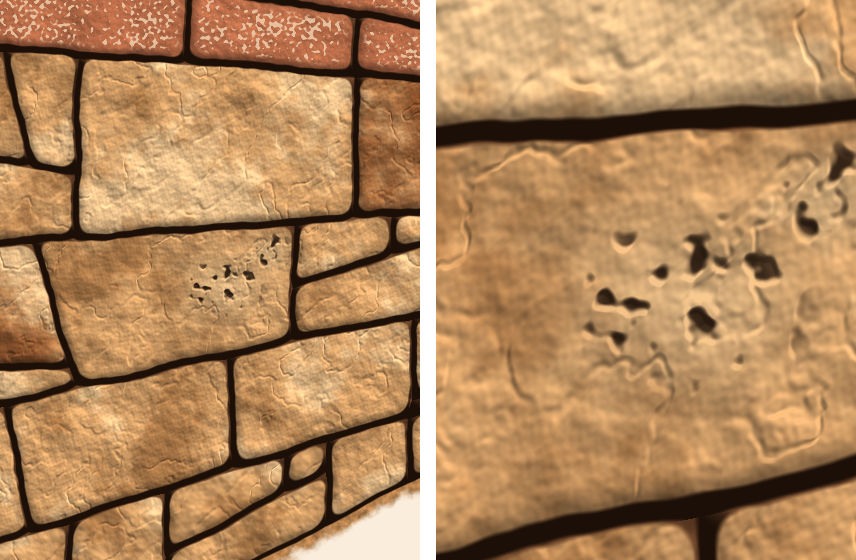
Left, the full canvas; right, a detail of the centre.
Reproduce this texture procedurally as a Shadertoy shader.

```glsl
const vec3 SAND = vec3(0.80, 0.60, 0.39);
const vec3 PALE = vec3(0.89, 0.73, 0.53);
const vec3 OCHRE = vec3(0.64, 0.45, 0.27);
const vec3 RUST = vec3(0.47, 0.25, 0.12);
const vec3 MORTAR = vec3(0.40, 0.25, 0.15);
const vec3 SHADOW = vec3(0.11, 0.06, 0.03);
const vec3 CLAY = vec3(0.72, 0.42, 0.28);
const vec3 CREAM = vec3(0.98, 0.93, 0.86);
const vec2 TO_LIGHT = vec2(0.45, 0.89);
const int STONE = 0, BRICK = 1, GROUND = 2;

struct Block { float edge; float id; float rust; int kind; };

vec2 hash2(vec2 p) {
    p = vec2(dot(p, vec2(127.1, 311.7)), dot(p, vec2(269.5, 183.3)));
    return fract(sin(p) * 43758.5) * 2.0 - 1.0;
}

float gradientNoise(vec2 p) {
    vec2 i = floor(p), f = fract(p), e = vec2(0, 1);
    vec2 u = f * f * f * (f * (f * 6.0 - 15.0) + 10.0);
    return mix(mix(dot(hash2(i), f), dot(hash2(i + e.yx), f - e.yx), u.x),
               mix(dot(hash2(i + e), f - e), dot(hash2(i + e.yy), f - e.yy), u.x), u.y);
}

float fbm(vec2 p) {
    float sum = 0.0, amp = 0.6;
    for (int i = 0; i < 5; i++) {
        sum += amp * gradientNoise(p);
        p = mat2(1.6, 1.2, -1.2, 1.6) * p + 3.7;
        amp *= 0.5;
    }
    return sum;
}

float smoothMin(float a, float b, float k) {
    float h = max(k - abs(a - b), 0.0) / k;
    return min(a, b) - h * h * k * 0.25;
}

// Signed distances to bed joints and upright joints
float bed(vec2 p, float height, float slope) {
    return (p.y - height - slope * p.x) / length(vec2(1.0, slope));
}
float upright(vec2 p, float x, float lean) {
    return (p.x - x - lean * p.y) / length(vec2(1.0, lean));
}

// Cuts a block along a joint; true on the upper or right side
bool cut(inout Block b, float d) {
    b.edge = smoothMin(b.edge, abs(d), 0.024);
    b.id = 2.0 * b.id + step(0.0, d);
    return d > 0.0;
}

// Wall built by repeated cuts, course by course
Block layWall(vec2 p) {
    Block b = Block(1.0, 1.0, 0.0, STONE);
    p += 0.010 * vec2(gradientNoise(p * 8.0), gradientNoise(p * 8.0 + 9.0));
    p += 0.003 * gradientNoise(p * 40.0);
    if (cut(b, bed(p, 0.917, -0.078))) {
        b.kind = BRICK;
        if (!cut(b, bed(p, 1.083, -0.17)) && cut(b, upright(p, 0.336, 0.0)))
            cut(b, upright(p, 0.635, 0.0));
    } else if (cut(b, bed(p, 0.566, 0.073))) {
        if (!cut(b, upright(p, 0.115, 0.03))) {
            if (cut(b, bed(p, 0.7135, -0.15))) cut(b, upright(p, 0.246, -0.265));
        } else if (cut(b, upright(p, 0.634, 0.0))) b.rust = 0.75;
    } else if (cut(b, bed(p, 0.28, 0.215))) {
        if (!cut(b, upright(p, 0.2315, -0.302))) {
            if (cut(b, bed(p, 0.345, 0.0))) b.rust = 0.7;
        } else if (cut(b, upright(p, 0.525, 0.0))) {
            if (cut(b, bed(p, 0.323, 0.318))) cut(b, upright(p, 0.704, 0.0));
        }
    } else if (cut(b, bed(p, 0.0365, 0.304))) {
        if (cut(b, upright(p, 0.431, -0.07))) {
            if (cut(b, upright(p, 0.7175, 0.053))) cut(b, bed(p, 0.146, 0.2));
        } else cut(b, upright(p, 0.0613, -0.188));
    } else if (!cut(b, bed(p, -0.243, 0.523))) {
        b.kind = GROUND;
    } else if (cut(b, upright(p, 0.587, 0.0))) {
        cut(b, upright(p, 0.73, 0.0));
    } else if (cut(b, upright(p, 0.297, 0.0))) {
        if (cut(b, bed(p, -0.142, 0.52))) cut(b, upright(p, 0.511, 0.0));
    } else cut(b, upright(p, 0.122, 0.0));
    return b;
}

float patchMask(vec2 p, vec2 centre, vec2 radius) {
    vec2 q = (p - centre) / radius;
    return exp(-dot(q, q));
}

float pitZone(vec2 p) {
    return max(patchMask(p, vec2(0.40, 0.485), vec2(0.075, 0.06)),
               patchMask(p, vec2(0.485, 0.55), vec2(0.035, 0.035)));
}

float pits(vec2 p, float zone) {
    float holes = gradientNoise(p * 48.0) + 0.4 * gradientNoise(p * 110.0);
    return smoothstep(0.12, 0.36, holes) * smoothstep(0.25, 0.7, zone);
}

// Flaky rock height: lumps, wandering creases and pits
float rockHeight(vec2 p, float id) {
    vec2 q = p + id * 1.37;
    float bend = fbm(q * 7.0);
    float crease = abs(gradientNoise(vec2(q.x * 15.0 - q.y * 8.0, q.y * 6.0) + 2.5 * bend));
    return fbm(q * 13.0) + 0.10 * smoothstep(0.0, 0.09, crease) - 0.25 * pits(p, pitZone(p));
}

vec3 stoneColour(vec2 p, Block b) {
    float tone = fbm(p * 6.0 + b.id * 2.3) + 0.25 * fbm(p * 45.0) + 0.12 * hash2(vec2(b.id)).x;
    vec3 c = mix(OCHRE, SAND, smoothstep(-0.28, -0.04, tone));
    c = mix(c, PALE, smoothstep(0.02, 0.26, tone));
    c = mix(c, RUST, b.rust * smoothstep(0.35, -0.2, tone));
    float zone = pitZone(p);
    c = mix(c, vec3(0.76, 0.65, 0.49), 0.6 * zone);
    float relief = rockHeight(p, b.id) - rockHeight(p + TO_LIGHT * 0.004, b.id);
    c *= 1.0 + clamp(relief * 2.6, -0.45, 0.25);
    return mix(c, SHADOW, 0.85 * pits(p, zone));
}

vec3 brickColour(vec2 p, Block b) {
    float crumbs = gradientNoise(p * 125.0) + 0.5 * fbm(p * 14.0);
    float grain = smoothstep(0.08, 0.26, crumbs) * smoothstep(0.010, 0.024, b.edge);
    float relief = fbm(p * 60.0) - fbm((p + TO_LIGHT * 0.004) * 60.0);
    vec3 c = CLAY * (1.0 + 0.35 * fbm(p * 12.0) + 0.5 * relief);
    return mix(c, CREAM * vec3(0.96, 0.87, 0.79), 0.85 * grain);
}

vec3 groundColour(vec2 p, float edge) {
    vec3 rubble = OCHRE * (1.1 + 0.8 * fbm(p * 70.0));
    return mix(rubble, CREAM, smoothstep(0.008, 0.032, edge + 0.035 * fbm(p * 30.0)));
}

void mainImage(out vec4 fragColor, in vec2 fragCoord) {
    vec2 p = fragCoord / iResolution.xy * vec2(0.75, 1.0);
    Block b = layWall(p);
    float casterEdge = layWall(p + TO_LIGHT * 0.009).edge;

    // Sunken joints, black below the upper block and brown on the lit side
    float shade = smoothstep(-0.003, 0.003, casterEdge - b.edge + 0.0035);
    vec3 joint = mix(MORTAR * (1.0 + 0.7 * fbm(p * 60.0)), SHADOW, shade);

    vec3 face;
    if (b.kind == GROUND) face = groundColour(p, b.edge);
    else face = b.kind == BRICK ? brickColour(p, b) : stoneColour(p, b);

    // Rounded rims catch the light above and darken below
    if (b.kind != GROUND) {
        float rim = 1.0 - smoothstep(0.006, 0.024, b.edge);
        face *= 1.0 - 0.18 * rim + 0.22 * rim * clamp((b.edge - casterEdge) / 0.009, -1.0, 1.0);
    }
    float halfJoint = b.kind == GROUND ? 0.001 : 0.0065;
    float cover = smoothstep(halfJoint - 0.0015, halfJoint + 0.002, b.edge);
    fragColor = vec4(mix(joint, face, cover), 1.0);
}
```
